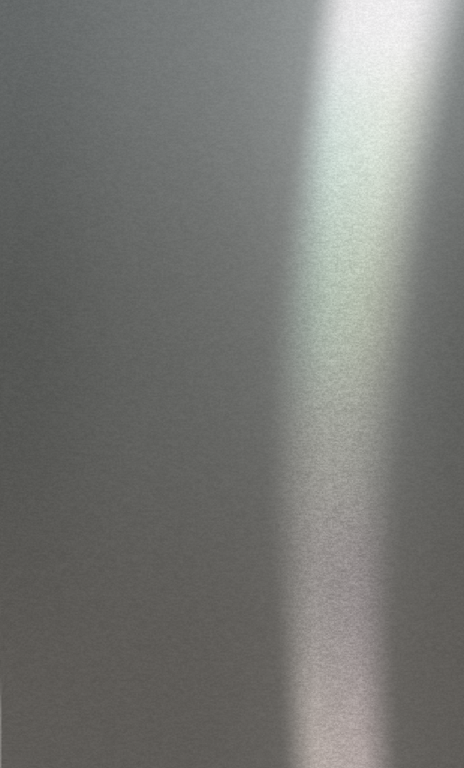
Give the GLSL for this texture, as a WebGL 2 fragment shader.

```glsl
#version 300 es
precision highp float;
uniform vec2 u_resolution;
out vec4 outColor;

float hash(vec2 p) {
  vec3 q = fract(vec3(p.xyx) * 0.1031);
  q += dot(q, q.yzx + 33.33);
  return fract((q.x + q.y) * q.z);
}

float noise(vec2 p) {
  vec2 i = floor(p), f = fract(p);
  f = f * f * (3.0 - 2.0 * f);
  return mix(mix(hash(i), hash(i + vec2(1, 0)), f.x),
             mix(hash(i + vec2(0, 1)), hash(i + vec2(1, 1)), f.x), f.y);
}

// Dark metal, lighter toward the top and the centre
vec3 metalBase(vec2 uv) {
  vec3 tone = mix(vec3(0.368, 0.358, 0.343), vec3(0.365, 0.37, 0.36), smoothstep(0.1, 0.55, uv.y));
  tone = mix(tone, vec3(0.425, 0.44, 0.44), smoothstep(0.5, 1.05, uv.y));
  float leftShade = 1.0 - smoothstep(0.0, 0.3, uv.x);
  tone -= 0.03 * leftShade * smoothstep(0.0, 0.5, uv.y);
  float centre = smoothstep(0.05, 0.5, uv.x) * (1.0 - smoothstep(0.85, 1.0, uv.x));
  return tone + 0.03 * centre * smoothstep(0.1, 0.6, uv.y);
}

// Colour along the length of the reflection
vec3 bandColor(float y) {
  vec3 c = mix(vec3(0.70, 0.665, 0.645), vec3(0.585, 0.57, 0.56), smoothstep(-0.03, 0.25, y));
  c = mix(c, vec3(0.61, 0.61, 0.585), smoothstep(0.27, 0.42, y));
  c = mix(c, vec3(0.72, 0.75, 0.71), smoothstep(0.38, 0.66, y));
  c = mix(c, vec3(0.83, 0.86, 0.84), smoothstep(0.6, 0.82, y));
  return mix(c, vec3(0.93, 0.925, 0.93), smoothstep(0.76, 0.96, y));
}

void main() {
  vec2 uv = gl_FragCoord.xy / u_resolution;
  vec3 color = metalBase(uv);

  // Curved sides of the reflection
  float bend = uv.y - 0.3;
  float left = 0.633 + 0.155 * bend * bend;
  float right = 0.81 + (bend > 0.0 ? 0.3 : 0.1) * bend * bend;
  float top = smoothstep(0.3, 1.0, uv.y);
  float across = (uv.x - left) / (right - left);

  // Wide glow outside the sides
  float outside = max(max(left - uv.x, uv.x - right), 0.0);
  float glow = exp(-outside / mix(0.09, 0.17, top));
  color += glow * mix(vec3(0.05), vec3(0.155, 0.16, 0.16), top);

  // Soft bright core, softest around the middle
  float softLeft = 0.045 + 0.03 * smoothstep(0.1, 0.45, uv.y) * (1.0 - smoothstep(0.5, 0.9, uv.y));
  float softRight = mix(0.05, 0.08, smoothstep(0.1, 0.6, uv.y));
  float band = smoothstep(-softLeft, softLeft, uv.x - left)
             * smoothstep(-softRight, softRight, right - uv.x);
  vec3 light = bandColor(uv.y);

  // Faint iridescence: cool left, warm right, rose below
  float middle = smoothstep(0.4, 0.6, uv.y) * (1.0 - smoothstep(0.85, 1.0, uv.y));
  float low = 1.0 - smoothstep(0.2, 0.42, uv.y);
  float side = clamp(across, 0.0, 1.0);
  light += middle * mix(vec3(-0.035, 0.0, -0.005), vec3(0.02, 0.015, -0.015), side);
  light += low * mix(vec3(0.01, 0.01, 0.005), vec3(-0.01, -0.025, -0.01), side);
  light -= 0.04 * top * (1.0 - smoothstep(0.0, 0.4, across));
  color = mix(color, light, band);

  // Fine brushed grain, stronger in the light
  float speck = hash(floor(uv * vec2(310.0, 512.0))) - 0.5;
  float fine = noise(uv * vec2(220.0, 500.0)) - 0.5;
  float brushed = noise(uv * vec2(90.0, 430.0) + 17.0) - 0.5;
  float texturedLight = band * (1.0 - 0.6 * smoothstep(0.65, 0.95, uv.y));
  float grain = speck * 0.45 + fine * 0.6 + brushed * 0.4;
  color += grain * mix(0.038, 0.105, texturedLight);

  // Pale sliver at the lower left rim
  color += 0.15 * (1.0 - smoothstep(0.001, 0.005, uv.x)) * (1.0 - smoothstep(0.06, 0.13, uv.y));

  outColor = vec4(clamp(color, 0.0, 1.0), 1.0);
}
```
